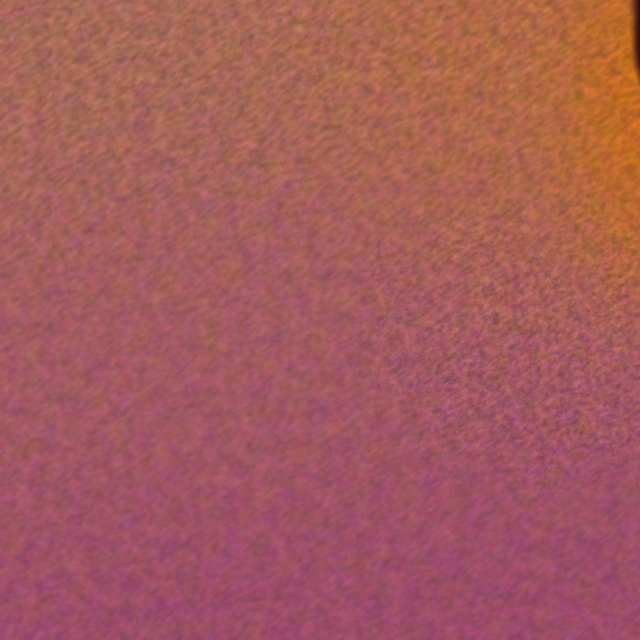
This texture is drawn by a Shadertoy shader. Its source:

```glsl
// Mottled rose surface warming to orange at the upper right, with a dark sliver at the edge.
// A smooth colour gradient carries layers of gradient noise: soft blotches, slanted
// streaks and fine grain, the grain being stronger in a patch on the right.

vec2 hashGradient(vec2 cell) {
    vec3 p = fract(vec3(cell.xyx) * vec3(0.1031, 0.1030, 0.0973));
    p += dot(p, p.yzx + 33.33);
    float angle = 6.2832 * fract((p.x + p.y) * p.z);
    return vec2(cos(angle), sin(angle));
}

float gradientNoise(vec2 p) {
    vec2 i = floor(p), f = fract(p);
    vec2 u = f * f * f * (f * (f * 6.0 - 15.0) + 10.0);
    float a = dot(hashGradient(i), f);
    float b = dot(hashGradient(i + vec2(1, 0)), f - vec2(1, 0));
    float c = dot(hashGradient(i + vec2(0, 1)), f - vec2(0, 1));
    float d = dot(hashGradient(i + vec2(1, 1)), f - vec2(1, 1));
    return mix(mix(a, b, u.x), mix(c, d, u.x), u.y);
}

// Octaves of noise, each turned to hide the lattice
float mottle(vec2 p) {
    float sum = 0.0, amplitude = 1.0;
    for (int k = 0; k < 3; k++) {
        sum += amplitude * gradientNoise(p);
        p = mat2(1.6, 1.2, -1.2, 1.6) * p + 17.3;
        amplitude *= 0.6;
    }
    return sum;
}

// Rose to tan up the canvas, then orange toward the upper right
vec3 baseColor(vec2 uv) {
    float height = uv.y + 0.10 * (0.5 - uv.x) + 0.05 * gradientNoise(uv * 5.0);
    vec3 color = mix(vec3(0.61, 0.295, 0.410), vec3(0.638, 0.355, 0.382), smoothstep(-0.05, 0.55, height));
    color = mix(color, vec3(0.655, 0.412, 0.345), smoothstep(0.45, 1.0, height));
    float corner = length((uv - vec2(1.03, 0.98)) * vec2(1.0, 1.15));
    color = mix(color, vec3(0.70, 0.41, 0.26), 0.85 * smoothstep(0.75, 0.18, corner));
    float glow = length((uv - vec2(1.04, 0.86)) * vec2(1.9, 1.0));
    return mix(color, vec3(0.755, 0.415, 0.13), smoothstep(0.44, 0.06, glow));
}

void mainImage(out vec4 fragColor, in vec2 fragCoord) {
    vec2 uv = fragCoord / iResolution.xy;
    vec3 color = baseColor(uv);

    // Streak axes, rising to the right
    vec2 slanted = vec2(dot(uv, vec2(0.83, 0.56)), dot(uv, vec2(-0.56, 0.83)));

    // Rough patch on the right, soft elsewhere
    float patchDistance = length((uv - vec2(0.87, 0.44)) * vec2(1.0, 1.25));
    float rough = smoothstep(0.42, 0.12, patchDistance + 0.12 * gradientNoise(uv * 9.0))
                * smoothstep(0.19, 0.28, uv.y);
    float upper = smoothstep(0.35, 0.95, uv.y);

    // Brightness: blotches, streaks and grain
    float blotches = mottle(uv * 38.0);
    float streaks = gradientNoise(slanted * vec2(60.0, 120.0) + 40.0);
    float grain = mottle(slanted * vec2(85.0, 125.0) + 90.0);
    float light = 0.065 * blotches + (0.05 + 0.05 * upper) * streaks
                + (0.035 + 0.09 * rough + 0.02 * upper) * grain;
    color *= 1.0 + 1.5 * light;

    // Tint: olive against violet, and a weaker red drift
    float tint = mottle(uv * 29.0 + 60.0) + 0.9 * rough * gradientNoise(uv * 95.0 + 7.0);
    float redness = mottle(uv * 33.0 + 130.0);
    color += tint * vec3(0.004, 0.030, -0.052) + redness * vec3(0.035, -0.006, -0.008);

    // Dark sliver at the top of the right edge
    float edge = 0.990 + 0.06 * smoothstep(0.93, 0.72, uv.y);
    float sliver = smoothstep(edge - 0.008, edge + 0.010, uv.x);
    color = mix(color, vec3(0.17, 0.04, 0.07), 0.95 * sliver);

    fragColor = vec4(clamp(color, 0.0, 1.0), 1.0);
}
```
